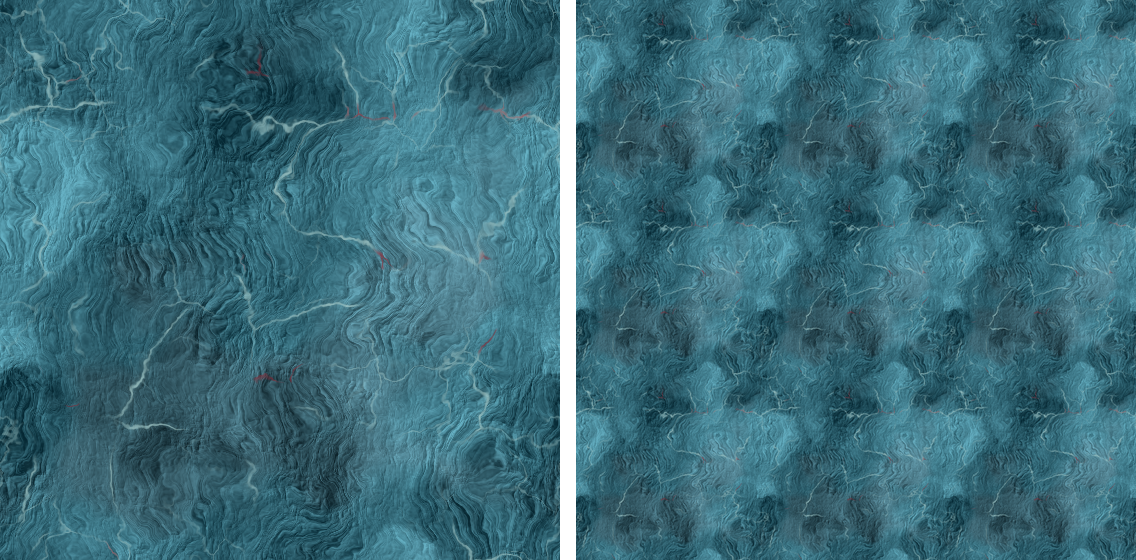
Left: one tile. Right: repeated 3 by 3.
Reproduce this texture procedurally as a Shadertoy shader.

```glsl
// Weathered teal ice-stone: cloudy facets, fine chipped relief, pale broken veins and rare red flecks.

// Hash without sine: lattice point and seed to [0, 1)
float hash(vec2 p, float seed) {
    vec3 v = fract(vec3(p, seed) * vec3(0.1031, 0.1030, 0.0973));
    v += dot(v, v.yzx + 33.33);
    return fract((v.x + v.y) * v.z);
}

// Value noise that wraps after a whole number of cells
float noise(vec2 p, vec2 period, float seed) {
    vec2 i = floor(p), f = fract(p);
    f = f * f * f * (f * (f * 6.0 - 15.0) + 10.0);
    vec2 a = mod(i, period), b = mod(i + 1.0, period);
    return mix(mix(hash(a, seed), hash(vec2(b.x, a.y), seed), f.x),
               mix(hash(vec2(a.x, b.y), seed), hash(b, seed), f.x), f.y);
}

float fbm(vec2 uv, vec2 freq, float seed) {
    float sum = 0.0, weight = 0.53;
    for (int i = 0; i < 4; i++) {
        sum += weight * noise(uv * freq, freq, seed + float(i));
        freq *= 2.0;
        weight *= 0.5;
    }
    return sum;
}

// Creased height field, stretched upright like chipped ice
float chippedHeight(vec2 uv) {
    float sum = 0.0, weight = 0.5;
    vec2 freq = vec2(46.0, 25.0);
    for (int i = 0; i < 4; i++) {
        sum += weight * abs(2.0 * noise(uv * freq, freq, 40.0 + float(i)) - 1.0);
        freq *= 2.0;
        weight *= 0.5;
    }
    return sum;
}

// Overlapping translucent ovals, each fading out toward one end
float facets(vec2 p, float n, float seed) {
    float tone = 0.0;
    for (int y = -1; y <= 1; y++)
    for (int x = -1; x <= 1; x++) {
        vec2 id = floor(p) + vec2(x, y);
        vec2 cell = mod(id, n);
        vec2 q = p - id - vec2(hash(cell, seed), hash(cell, seed + 1.0));
        float angle = (hash(cell, seed + 2.0) - 0.5) * 1.8;
        q = mat2(cos(angle), sin(angle), -sin(angle), cos(angle)) * q;
        q /= vec2(mix(0.35, 0.65, hash(cell, seed + 3.0)), mix(0.5, 0.95, hash(cell, seed + 4.0)));
        float softness = mix(0.04, 0.7, hash(cell, seed + 5.0));
        float side = hash(cell, seed + 6.0) < 0.5 ? -1.0 : 1.0;
        float mask = 1.0 - smoothstep(1.0 - softness, 1.0, length(q));
        tone += mask * smoothstep(-1.0, 0.8, q.y * side) * (hash(cell, seed + 7.0) - 0.5);
    }
    return tone;
}

// Distance to the nearest Voronoi border, in canvas units
float crackDistance(vec2 uv, float n, float seed) {
    vec2 p = uv * n, base = floor(p), nearest = vec2(0.0);
    float best = 9.0, border = 9.0;
    for (int pass = 0; pass < 2; pass++)
    for (int y = -2; y <= 2; y++)
    for (int x = -2; x <= 2; x++) {
        vec2 id = base + vec2(x, y);
        vec2 cell = mod(id, n);
        vec2 r = id + vec2(hash(cell, seed), hash(cell, seed + 1.0)) - p;
        vec2 gap = r - nearest;
        if (pass == 0 && dot(r, r) < best) {
            best = dot(r, r);
            nearest = r;
        } else if (pass == 1 && dot(gap, gap) > 0.0001) {
            border = min(border, dot(0.5 * (r + nearest), normalize(gap)));
        }
    }
    return border / n;
}

float line(float dist, float width) {
    return 1.0 - smoothstep(0.2 * width, width + 0.5 / iResolution.y, dist);
}

void mainImage(out vec4 fragColor, in vec2 fragCoord) {
    vec2 uv = fragCoord / iResolution.xy;
    vec2 warp = vec2(fbm(uv, vec2(6.0), 1.0), fbm(uv, vec2(6.0), 6.0)) - 0.5;
    vec2 jitter = vec2(fbm(uv, vec2(24.0), 11.0), fbm(uv, vec2(24.0), 16.0)) - 0.5;

    // Broad cloudy tone and facets
    float cloud = fbm(uv + 0.1 * warp, vec2(4.0, 3.0), 21.0);
    vec2 bent = uv + 0.16 * warp + 0.02 * jitter;
    float tone = 0.49 + 1.15 * (cloud - 0.5);
    tone += 0.75 * facets(bent * 5.0, 5.0, 60.0) + 0.4 * facets(bent * 9.0, 9.0, 70.0);

    // Fine relief lit from the upper left
    vec2 chipped = uv + 0.14 * warp + 0.02 * jitter;
    float relief = chippedHeight(chipped) - chippedHeight(chipped + vec2(-0.0017, 0.0015));
    float roughness = smoothstep(0.35, 0.65, fbm(uv, vec2(7.0), 26.0));
    tone += clamp(relief * mix(1.7, 3.4, roughness), -0.45, 0.45);
    tone += 0.14 * (noise(uv * 256.0, vec2(256.0), 31.0) - 0.5);

    // Teal ramp with greyer patches
    vec3 color = mix(vec3(0.095, 0.265, 0.315), vec3(0.345, 0.62, 0.69), clamp(tone, -0.3, 1.2));
    float grey = smoothstep(0.45, 0.68, fbm(uv + 0.1 * warp, vec2(4.0), 34.0));
    color = mix(color, dot(color, vec3(0.3, 0.59, 0.11)) * vec3(0.74, 1.02, 1.13), 0.5 * grey);

    // Broken pale veins with a faint halo
    vec2 veinUv = uv + 0.12 * warp + 0.035 * jitter;
    float mainCrack = crackDistance(veinUv, 5.0, 80.0);
    float sideCrack = crackDistance(veinUv + 0.01 * jitter, 9.0, 84.0);
    float mainShown = smoothstep(0.42, 0.66, fbm(uv, vec2(7.0), 90.0));
    float sideShown = smoothstep(0.48, 0.7, fbm(uv, vec2(6.0), 95.0));
    float wear = mix(0.45, 1.0, noise(uv * 90.0, vec2(90.0), 99.0));
    float vein = max(line(mainCrack, 0.0032) * mainShown, 0.75 * line(sideCrack, 0.0024) * sideShown);
    float halo = (1.0 - smoothstep(0.0, 0.014, mainCrack)) * mainShown;
    color = mix(color, vec3(0.62, 0.77, 0.77), 0.75 * vein * wear + 0.1 * halo);

    // Rare red flecks along the veins
    float fleck = smoothstep(0.87, 0.95, noise(uv * 15.0, vec2(15.0), 103.0));
    float redLine = max(line(mainCrack, 0.003), line(sideCrack, 0.0025));
    color = mix(color, vec3(0.55, 0.16, 0.21), 0.75 * fleck * redLine * wear);

    fragColor = vec4(color, 1.0);
}
```
